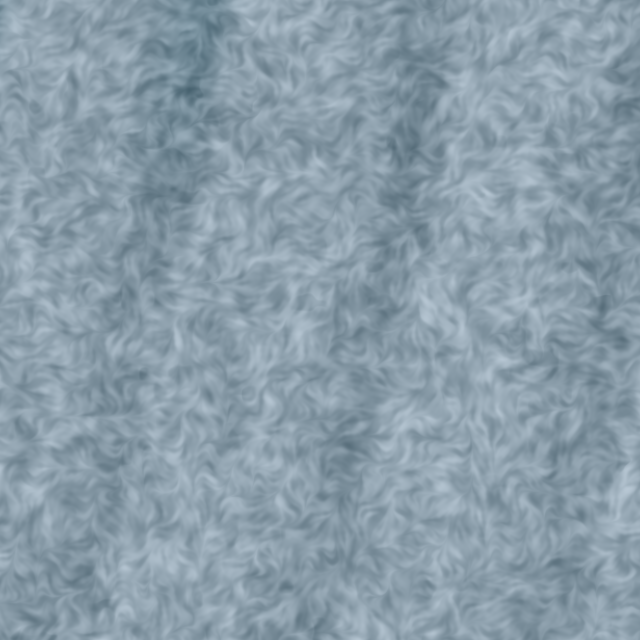
Give the GLSL for this texture, as a Shadertoy shader.

```glsl
#define SHADE vec3(0.45, 0.53, 0.58)
#define LIGHT vec3(0.60, 0.67, 0.72)
#define FOLD_SPACING 0.37
#define FOLD_SLANT 0.21
#define FOLD_DEPTH 0.47
#define FIBRE_SCALE 125.0
#define FIBRE_CONTRAST 1.45
#define CLUMP_SCALE 56.0
#define CLUMP_CONTRAST 1.0
#define FLAKE_DEPTH 0.42
#define FLOW_STEP 0.0025

float hash(vec2 cell) {
    uvec2 k = uvec2(ivec2(cell)) * uvec2(1597u, 3571u);
    uint h = (k.x ^ (k.y << 7)) * 277803u;
    h = (h ^ (h >> 15)) * 739397u;
    h ^= h >> 13;
    return float(h & 65535u) / 65535.0;
}

// Smooth value noise, centred on zero
float noise(vec2 p) {
    vec2 cell = floor(p);
    vec2 f = fract(p);
    f = f * f * f * (f * (f * 6.0 - 15.0) + 10.0);
    float low = mix(hash(cell), hash(cell + vec2(1, 0)), f.x);
    float high = mix(hash(cell + vec2(0, 1)), hash(cell + vec2(1, 1)), f.x);
    return mix(low, high, f.y) - 0.5;
}

// Curling direction of the fibres, leaning up to the right
vec2 flow(vec2 p) {
    float angle = 0.65 + 3.6 * noise(p * 24.0) + 1.4 * noise(p * 51.0 + 17.0);
    return vec2(cos(angle), sin(angle));
}

// Fine fibres (x) and coarser clumps (y), smeared along the flow
vec2 felt(vec2 p) {
    vec2 sum = vec2(0.0);
    float total = 0.0;
    for (int side = -1; side <= 1; side += 2) {
        vec2 q = p;
        for (int i = 0; i < 6; i++) {
            float weight = 1.0 - float(i) / 7.0;
            vec2 turned = mat2(0.8, 0.6, -0.6, 0.8) * q;
            sum += weight * vec2(noise(turned * FIBRE_SCALE),
                                 noise(turned * CLUMP_SCALE + 71.0));
            total += weight;
            q += float(side) * FLOW_STEP * flow(q);
        }
    }
    return sum / total;
}

// Dark valley (x) and bright crease beside it (y)
vec2 folds(vec2 p) {
    float across = p.x - FOLD_SLANT * p.y - 0.11;
    across += 0.012 * sin(p.y * 5.0 + p.x * 3.0) + 0.012 * noise(p * 7.0);
    float d = (fract(across / FOLD_SPACING + 0.55) - 0.55) * FOLD_SPACING;
    float valley = exp(-pow(d / (d < 0.0 ? 0.078 : 0.044), 2.0));
    float crease = exp(-pow((d - 0.066) / 0.012, 2.0));
    float patchy = 0.7 + noise(vec2(across * 25.0, p.y * 9.0));
    return vec2(valley, crease * patchy);
}

void mainImage(out vec4 fragColor, in vec2 fragCoord) {
    vec2 uv = fragCoord / iResolution.xy;
    vec2 fold = folds(uv);
    vec2 fibre = felt(uv);

    // Scattered dark flakes with ragged outlines
    vec2 ragged = uv + 0.012 * vec2(noise(uv * 60.0), noise(uv * 60.0 + 33.0));
    float flakes = smoothstep(0.2, 0.42, noise(ragged * 36.0 + 9.0));
    flakes *= smoothstep(-0.15, 0.25, noise(uv * 13.0 + 5.0));

    // Faint streaks running along the folds
    float streaks = noise(vec2((uv.x - FOLD_SLANT * uv.y) * 85.0, uv.y * 7.0));

    float tone = 0.76 + FIBRE_CONTRAST * fibre.x + CLUMP_CONTRAST * fibre.y;
    tone += 0.25 * noise(uv * 9.0) + 0.16 * streaks;
    tone -= FOLD_DEPTH * fold.x * mix(0.85, 1.2, uv.y);
    tone += 0.24 * fold.y - FLAKE_DEPTH * flakes;

    // Deeper teal shade in the upper left folds
    vec3 color = mix(SHADE, LIGHT, tone);
    float corner = smoothstep(0.6, 1.0, uv.y) * max(1.0 - 1.4 * uv.x, 0.0);
    color -= vec3(0.075, 0.035, 0.03) * corner * fold.x;
    fragColor = vec4(clamp(color, 0.0, 1.0), 1.0);
}
```
